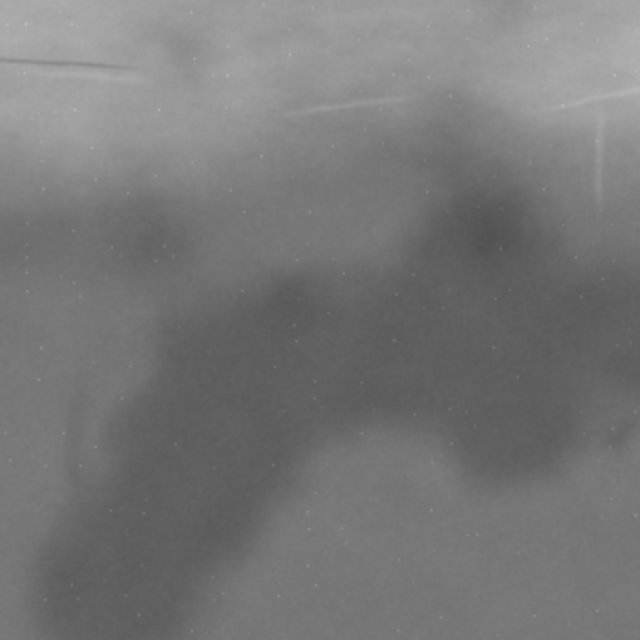
A Shadertoy shader for this texture:

```glsl
// Soft grey cloudscape: a pale sky above broad dark drifts of smoke.
// Blurred capsules, bent by gradient noise, form the drifts; faint creases,
// mottled grain and sparse pale specks give the surface its texture.

vec2 hash2(vec2 cell) {
    vec3 q = fract(cell.xyx * vec3(0.1031, 0.1030, 0.0973));
    q += dot(q, q.yzx + 33.33);
    return fract((q.xx + q.yz) * q.zy);
}

float corner(vec2 cell, vec2 offset) {
    return dot(hash2(cell + 200.0) * 2.0 - 1.0, offset);
}

float gradientNoise(vec2 p) {
    vec2 i = floor(p), f = fract(p);
    vec2 u = f * f * f * (f * (f * 6.0 - 15.0) + 10.0);
    vec2 e = vec2(1.0, 0.0);
    return mix(mix(corner(i, f), corner(i + e, f - e), u.x),
               mix(corner(i + e.yx, f - e.yx), corner(i + 1.0, f - 1.0), u.x), u.y);
}

float fbm(vec2 p) {
    float sum = 0.0, amplitude = 1.0;
    for (int i = 0; i < 5; i++) {
        sum += amplitude * gradientNoise(p);
        p = mat2(1.6, 1.2, -1.2, 1.6) * p + 7.3;
        amplitude *= 0.5;
    }
    return sum;
}

float segmentDistance(vec2 p, vec2 a, vec2 b) {
    vec2 ab = b - a;
    return length(p - a - ab * clamp(dot(p - a, ab) / dot(ab, ab), 0.0, 1.0));
}

// Dense in the core, fading out at the given radius.
float drift(vec2 p, vec2 a, vec2 b, float radius) {
    return 1.0 - smoothstep(radius * 0.35, radius, segmentDistance(p, a, b));
}

float blob(vec2 p, vec2 center, vec2 size) {
    vec2 q = (p - center) / size;
    return exp(-dot(q, q));
}

// Thin fold that fades towards both ends.
float crease(vec2 p, vec2 a, vec2 b, float width) {
    float d = segmentDistance(p, a, b) / width;
    float fade = 1.0 - smoothstep(0.2, 0.55, length(p - 0.5 * (a + b)) / length(b - a));
    return exp(-d * d) * fade;
}

// One small round speck in some cells of a grid.
float specks(vec2 p) {
    vec2 cell = floor(p * 38.0);
    vec2 center = 0.2 + 0.6 * hash2(cell + 31.0);
    vec2 pick = hash2(cell + 91.0);
    float d = length(fract(p * 38.0) - center);
    return step(0.87, pick.x) * (0.3 + 0.7 * pick.y) * (1.0 - smoothstep(0.03, 0.16, d));
}

void mainImage(out vec4 fragColor, in vec2 fragCoord) {
    vec2 uv = fragCoord / iResolution.xy;
    vec2 bend = vec2(fbm(uv * 5.0 + 3.0), fbm(uv * 5.0 + 19.0));
    vec2 p = uv + 0.055 * bend;

    // Pale sky, sinking lower at the left and right edges
    float skyLine = p.y - 0.09 * blob(vec2(p.x, 0.0), vec2(0.64, 0.0), vec2(0.22, 1.0));
    float grey = mix(0.468, 0.605, smoothstep(0.64, 0.86, skyLine));
    grey += 0.07 * blob(p, vec2(1.0, 0.91), vec2(0.12, 0.13));
    grey += 0.06 * blob(p, vec2(0.02, 0.98), vec2(0.22, 0.09));
    grey += 0.03 * blob(p, vec2(0.08, 0.8), vec2(0.16, 0.07));
    grey -= 0.06 * blob(p, vec2(0.27, 0.92), vec2(0.06, 0.05));
    grey -= 0.05 * blob(p, vec2(0.81, 1.0), vec2(0.06, 0.04));

    // Broad dark drifts, joined without adding up
    float clear = 1.0 - drift(p, vec2(0.19, 0.08), vec2(0.4, 0.38), 0.19);
    clear *= 1.0 - drift(p, vec2(0.35, 0.42), vec2(0.72, 0.45), 0.19);
    clear *= 1.0 - drift(p, vec2(0.75, 0.6), vec2(0.81, 0.37), 0.17);
    clear *= 1.0 - drift(p, vec2(0.82, 0.5), vec2(1.02, 0.48), 0.16);
    grey = mix(0.375, grey, clear);

    // Smaller shadows
    grey -= 0.07 * blob(p, vec2(0.25, 0.63), vec2(0.06, 0.08));
    grey -= 0.03 * blob(p, vec2(0.05, 0.63), vec2(0.18, 0.07));
    grey -= 0.035 * blob(p, vec2(0.46, 0.54), vec2(0.07, 0.04));
    grey -= 0.04 * blob(p, vec2(0.75, 0.63), vec2(0.05, 0.06));
    grey -= 0.04 * blob(p, vec2(0.68, 0.74), vec2(0.05, 0.06));
    grey -= 0.06 * blob(p, vec2(0.97, 0.33), vec2(0.03, 0.025));
    grey -= 0.03 * blob(p, vec2(0.12, 0.32), vec2(0.022, 0.11));

    // Folds in the sky: dark lines with pale edges
    vec2 q = uv + 0.012 * bend;
    grey -= 0.08 * crease(q, vec2(-0.1, 0.915), vec2(0.24, 0.885), 0.004);
    grey += 0.04 * crease(q, vec2(0.04, 0.885), vec2(0.24, 0.87), 0.006);
    grey += 0.05 * crease(q, vec2(0.42, 0.815), vec2(0.66, 0.85), 0.005);
    grey += 0.04 * crease(q, vec2(0.82, 0.825), vec2(1.05, 0.87), 0.005);
    grey += 0.05 * crease(q, vec2(0.935, 0.66), vec2(0.94, 0.84), 0.007);

    // Cloud mottling, fine grain and specks
    float sky = smoothstep(0.6, 0.85, uv.y);
    grey += 0.02 * fbm(uv * 9.0 + 41.0);
    grey += 0.03 * sky * fbm(uv * vec2(12.0, 26.0) + 8.0);
    grey += 0.014 * gradientNoise(uv * 65.0) + 0.016 * gradientNoise(uv * 130.0 + 5.0);
    grey += 0.07 * specks(uv);

    fragColor = vec4(vec3(grey), 1.0);
}
```
